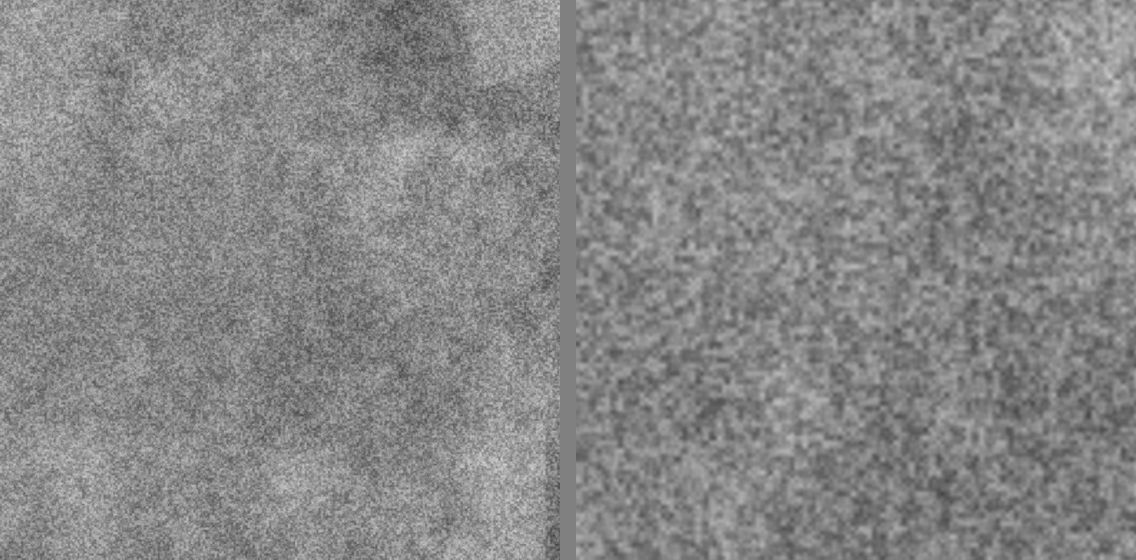
Left: the whole. Right: its middle third, enlarged.
Write a three.js fragment shader that draws this texture.

```glsl
varying vec2 vUv;

float hash(vec2 cell) {
  vec3 q = fract(cell.xyx * 0.1031);
  q += dot(q, q.yzx + 33.33);
  return fract((q.x + q.y) * q.z);
}

// Smooth value noise centred on zero
float noise(vec2 p) {
  vec2 cell = floor(p);
  vec2 f = fract(p);
  f = f * f * (3.0 - 2.0 * f);
  float low = mix(hash(cell), hash(cell + vec2(1.0, 0.0)), f.x);
  float high = mix(hash(cell + vec2(0.0, 1.0)), hash(cell + 1.0), f.x);
  return mix(low, high, f.y) - 0.5;
}

// Mottling from broad clouds down to small flecks
float mottle(vec2 p) {
  float sum = 0.0;
  float scale = 11.0;
  float weight = 0.085;
  for (int i = 0; i < 4; i++) {
    sum += weight * noise(p * scale + float(i) * 17.3);
    scale *= 2.1;
    weight *= 0.9;
  }
  return sum;
}

// Soft oval with a flat middle
float patchMask(vec2 p, vec2 centre, vec2 radius) {
  return 1.0 - smoothstep(0.45, 1.25, length((p - centre) / radius));
}

void main() {
  vec2 uv = vUv;
  vec2 ragged = uv + 0.09 * vec2(noise(uv * 14.0 + 5.0), noise(uv * 14.0 + 41.0))
                   + 0.04 * vec2(noise(uv * 37.0 + 9.0), noise(uv * 37.0 + 73.0));

  // Broad pale and dark areas
  float tone = 0.528;
  tone += 0.085 * patchMask(ragged, vec2(0.04, 0.89), vec2(0.13, 0.22));
  tone += 0.050 * patchMask(ragged, vec2(0.34, 0.89), vec2(0.09, 0.08));
  tone += 0.065 * patchMask(ragged, vec2(0.67, 0.74), vec2(0.22, 0.055));
  tone += 0.050 * patchMask(ragged, vec2(0.95, 0.72), vec2(0.13, 0.025));
  tone += 0.050 * patchMask(ragged, vec2(0.67, 0.62), vec2(0.05, 0.08));
  tone += 0.075 * patchMask(ragged, vec2(0.90, 0.14), vec2(0.13, 0.27));
  tone += 0.050 * patchMask(ragged, vec2(0.13, 0.13), vec2(0.11, 0.15));
  tone += 0.050 * patchMask(ragged, vec2(0.52, 0.15), vec2(0.11, 0.06));
  tone -= 0.060 * patchMask(ragged, vec2(0.73, 0.92), vec2(0.12, 0.13));
  tone -= 0.040 * patchMask(ragged, vec2(0.91, 0.81), vec2(0.13, 0.06));
  tone -= 0.030 * patchMask(ragged, vec2(0.60, 0.33), vec2(0.28, 0.16));

  // Crisp pale wedge in the upper right corner
  float wedge = smoothstep(-0.004, 0.004, uv.y - 0.84 - 0.37 * (uv.x - 0.86))
              * smoothstep(0.83, 0.855, uv.x + 0.1 * (uv.y - 0.9) + 0.01 * noise(uv * 30.0));
  tone = mix(tone, 0.61, wedge);

  // Dark crease and edge strip on the right
  float crease = abs(uv.y - 0.50 - 0.55 * (uv.x - 0.97));
  tone -= 0.08 * (1.0 - smoothstep(0.005, 0.03, crease)) * smoothstep(0.93, 0.98, uv.x);
  tone -= 0.10 * smoothstep(0.970, 0.980, uv.x) * (1.0 - smoothstep(0.22, 0.29, uv.y));

  // The left centre is calmer than the rest
  float calm = patchMask(uv, vec2(0.24, 0.52), vec2(0.32, 0.25));
  tone += mottle(uv) * (1.0 - 0.5 * calm) * (1.0 - 0.5 * wedge);

  // Fine grain
  tone += 0.24 * noise(uv * 237.0 + 3.7) + 0.13 * noise(uv * 391.0 + 61.3);

  gl_FragColor = vec4(vec3(clamp(tone, 0.0, 1.0)), 1.0);
}
```
